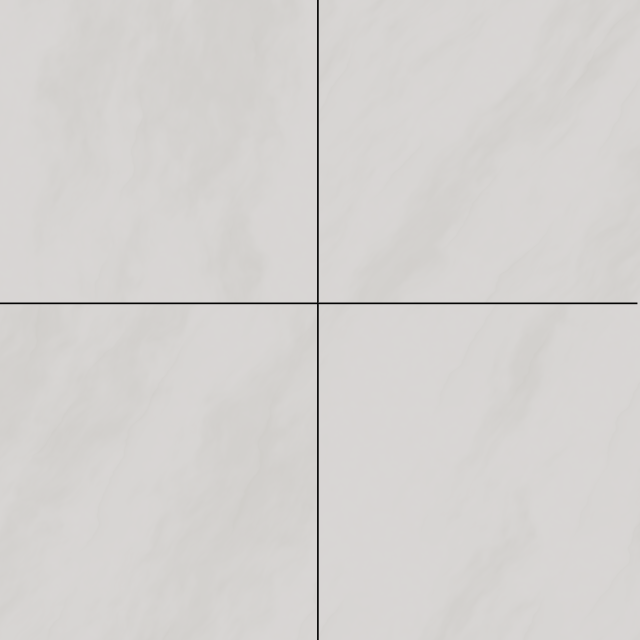
Reproduce this texture procedurally as a Shadertoy shader.

```glsl
// Two by two pale stone tiles with faint slanted veins and thin black joints.
#define JOINT_CENTER vec2(0.4967, 0.526)
#define JOINT_WIDTH 0.0026
#define JOINT_END 0.996
#define JOINT_COLOR vec3(0.01)
#define STONE_COLOR vec3(0.846, 0.837, 0.830)
#define SHADE_COLOR vec3(0.815, 0.806, 0.793)
#define CLOUD_AMOUNT 0.62
#define VEIN_AMOUNT 0.50
#define VEIN_COUNT 5
#define GRAIN_AMOUNT 0.10

float hash(vec2 p) {
    vec3 q = fract(vec3(p.xyx) * 0.1031);
    q += dot(q, q.yzx + 33.33);
    return fract((q.x + q.y) * q.z);
}

float valueNoise(vec2 p) {
    vec2 cell = floor(p), f = fract(p);
    f = f * f * (3.0 - 2.0 * f);
    float low = mix(hash(cell), hash(cell + vec2(1, 0)), f.x);
    float high = mix(hash(cell + vec2(0, 1)), hash(cell + vec2(1, 1)), f.x);
    return mix(low, high, f.y);
}

float fbm(vec2 p) {
    float sum = 0.0, weight = 0.5;
    for (int i = 0; i < 5; i++) {
        sum += weight * valueNoise(p);
        p = mat2(1.6, 1.2, -1.2, 1.6) * p + 7.3;
        weight *= 0.5;
    }
    return sum;
}

// Veins run steeply upward; each has one crisp side and one fading side.
float veins(vec2 slanted, vec2 seed) {
    float sum = 0.0;
    for (int i = 0; i < VEIN_COUNT; i++) {
        vec2 key = seed + float(i) * vec2(3.7, 9.1);
        float center = -0.27 + 0.17 * (float(i) + 0.7 * hash(key));
        float bend = 0.016 * sin(slanted.y * 11.0 + 6.28 * hash(key + 2.0))
                   + 0.035 * (fbm(slanted.yy * 16.0 + key) - 0.5);
        float d = slanted.x - center - bend;
        float crisp = exp(-abs(d) / 0.0022);
        float fading = smoothstep(-0.003, 0.003, d) * exp(-max(d, 0.0) / 0.022);
        float presence = smoothstep(0.30, 0.68, valueNoise(slanted.yy * 9.0 + key * 2.0));
        sum += presence * (0.65 * crisp + 0.45 * fading);
    }
    return sum;
}

// Shade of the stone, 0 = pale, 1 = dark; every tile has its own slant.
float stoneShade(vec2 uv, vec2 tile) {
    vec2 seed = tile * vec2(17.0, 29.0) + 5.0;
    vec2 p = uv - JOINT_CENTER + 0.5 * (1.0 - tile);
    float lean = 0.5 + 0.05 * tile.x + tile.y * (0.5 * tile.x - 0.36);
    vec2 slanted = vec2(p.x - lean * p.y, p.y);
    vec2 warp = vec2(fbm(p * 9.0 + seed), fbm(p * 9.0 + seed + 40.0)) - 0.5;

    float bands = fbm((slanted + 0.09 * warp) * vec2(11.0, 2.8) + seed);
    float mottling = fbm((slanted + 0.05 * warp) * vec2(60.0, 34.0) + seed);
    float cloud = smoothstep(0.36, 0.72, bands + 0.25 * (mottling - 0.5));
    float grain = fbm(p * 90.0 + seed) - 0.5;
    return CLOUD_AMOUNT * cloud * (0.6 + 0.8 * mottling)
         + VEIN_AMOUNT * veins(slanted + 0.012 * warp, seed)
         + GRAIN_AMOUNT * grain;
}

// Antialiased coverage of a line at distance d for the given pixel size.
float lineCoverage(float d, float pixel) {
    float edge = 0.5 * (JOINT_WIDTH + pixel) - abs(d);
    return clamp(edge / pixel, 0.0, min(1.0, JOINT_WIDTH / pixel));
}

void mainImage(out vec4 fragColor, in vec2 fragCoord) {
    vec2 uv = fragCoord / iResolution.xy;
    vec2 pixel = 1.0 / iResolution.xy;
    vec2 fromJoint = uv - JOINT_CENTER;
    vec2 tile = step(0.0, fromJoint);

    // Stone
    float shade = clamp(stoneShade(uv, tile), -0.1, 1.0);
    vec3 color = mix(STONE_COLOR, SHADE_COLOR, shade);

    // Joints; the horizontal one stops just short of the right side
    float upright = lineCoverage(fromJoint.x, pixel.x);
    float level = lineCoverage(fromJoint.y, pixel.y);
    level *= clamp((JOINT_END - uv.x) / pixel.x + 0.5, 0.0, 1.0);
    color = mix(color, JOINT_COLOR, max(upright, level));

    fragColor = vec4(color, 1.0);
}
```
